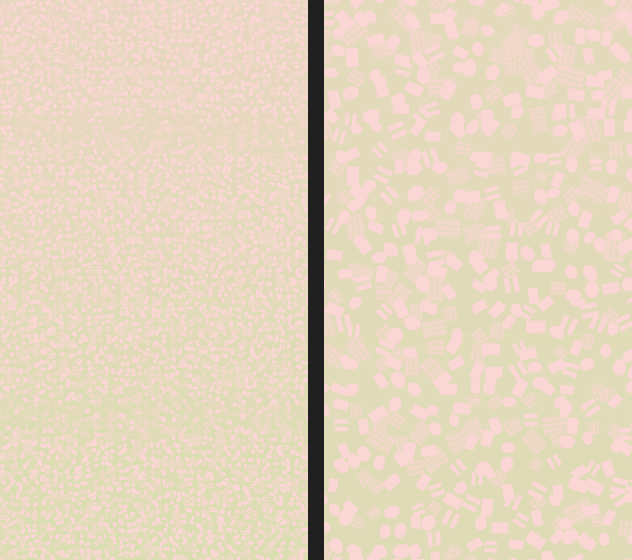
Left: the whole. Right: its middle third, enlarged.
Write a WebGL 1 fragment shader that draws this pattern.

```glsl
precision highp float;
// Pink confetti grains on a soft vertical gradient from green to sand.
// A jittered grid holds one rotated grain per cell: ovals, slabs, split bars,
// or paler hatched tiles. Two thin horizontal bands carry fainter grains.
uniform vec2 u_resolution;

#define ROWS 86.0                        // grid cells over the canvas height
#define JITTER 0.8                       // scatter of grains inside a cell
#define HATCH_PITCH 0.27                 // line spacing in hatched tiles
#define PALE 0.50                        // mean opacity of hatched tiles
#define BAND_Y 0.258                     // height of the lower faint band
#define BAND_FADE 0.6                    // share of solid grains fading there
#define GROUND_LOW vec3(0.857, 0.870, 0.695)
#define GROUND_HIGH vec3(0.908, 0.842, 0.755)
#define PINK vec3(0.982, 0.838, 0.830)

const float TAU = 6.2831853;

float hash(vec2 p) {
  vec3 q = fract(vec3(p.xyx) * 0.1031);
  q += dot(q, q.yzx + 33.33);
  return fract((q.x + q.y) * q.z);
}

float roundBox(vec2 p, vec2 halfSize, float radius) {
  vec2 d = abs(p) - halfSize + radius;
  return length(max(d, 0.0)) + min(max(d.x, d.y), 0.0) - radius;
}

float oval(vec2 p, vec2 halfSize) {
  return (length(p / halfSize) - 1.0) * min(halfSize.x, halfSize.y);
}

float fill(float dist, float pixel) {
  return 1.0 - smoothstep(-0.5 * pixel, 0.5 * pixel, dist);
}

// Hatched tile: crossed fine lines that blend to an even tint when tiny
float hatchedTile(vec2 p, vec2 halfSize, float pixel) {
  vec2 wave = cos(p * TAU / HATCH_PITCH);
  float detail = 1.0 - smoothstep(0.35, 1.1, pixel / HATCH_PITCH);
  float tint = PALE + detail * (0.24 * wave.y + 0.10 * wave.x);
  return tint * fill(roundBox(p, halfSize, 0.04), pixel);
}

// Opacity of the grain that belongs to one cell
float grain(vec2 cell, vec2 p, float pixel) {
  vec2 jitter = vec2(hash(cell + 3.1), hash(cell + 17.7)) - 0.5;
  p -= cell + 0.5 + JITTER * jitter;
  float angle = TAU * hash(cell + 41.3);
  float c = cos(angle), s = sin(angle);
  p = mat2(c, -s, s, c) * p;
  p /= mix(0.82, 1.16, hash(cell + 59.9));

  float kind = hash(cell + 83.2);
  if (kind > 0.89) return hatchedTile(p, vec2(0.64, 0.47), pixel);
  if (kind > 0.72) return hatchedTile(p, vec2(0.37, 0.30), pixel);

  float dist;
  if (kind < 0.27) {
    dist = oval(p, vec2(0.40, 0.31));
  } else if (kind < 0.58) {
    dist = roundBox(p, vec2(0.43, 0.27), 0.09);
  } else {
    vec2 mirrored = vec2(p.x, abs(p.y) - 0.21);
    dist = roundBox(mirrored, vec2(0.37, 0.12), 0.04);
  }

  // Some solid grains turn faint near the two bands
  float y = (cell.y + 0.5) / ROWS;
  float band = smoothstep(0.78, 1.0, cos(2.0 * TAU * (y - BAND_Y)));
  float faded = step(hash(cell + 97.4), BAND_FADE * band);
  return fill(dist, pixel) * mix(1.0, 0.35, faded);
}

void main() {
  float pixel = ROWS / u_resolution.y;
  vec2 p = gl_FragCoord.xy * pixel;
  vec2 home = floor(p);

  // Strongest grain among the neighbouring cells
  float cover = 0.0;
  for (int j = -1; j <= 1; j++) {
    for (int i = -1; i <= 1; i++) {
      cover = max(cover, grain(home + vec2(float(i), float(j)), p, pixel));
    }
  }

  float height = gl_FragCoord.y / u_resolution.y;
  vec3 ground = mix(GROUND_LOW, GROUND_HIGH, height);
  gl_FragColor = vec4(mix(ground, PINK, cover), 1.0);
}
```
